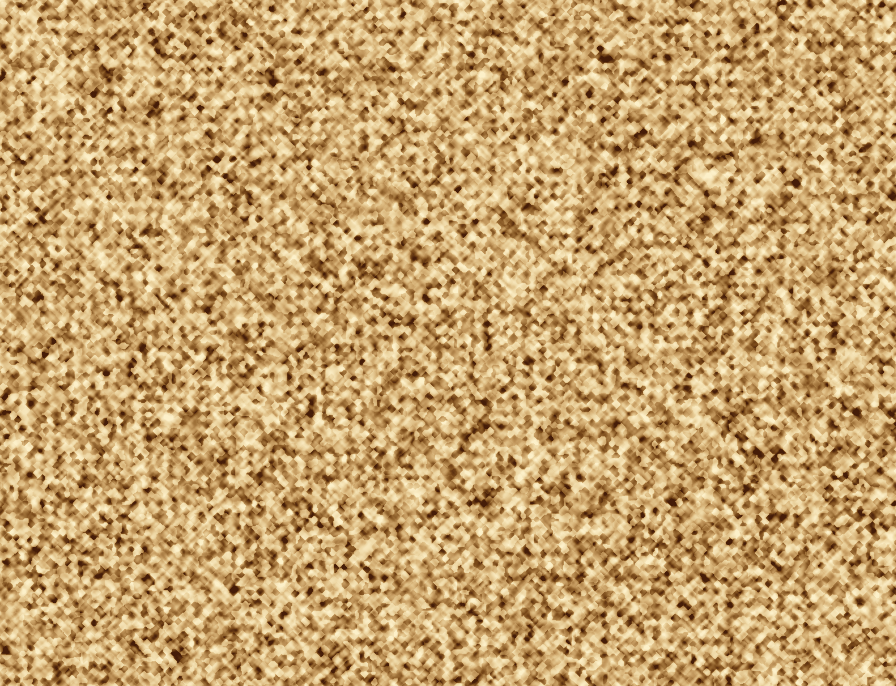
Write a WebGL 1 fragment shader that draws this texture.

```glsl
precision highp float;
// Coarse straw-coloured burlap: angular diagonal grains over a faint square weave.

uniform vec2 u_resolution;

// Frequencies are counts per canvas height; amounts are standard deviations of tone.
#define GRAIN_FREQ 114.0
#define GRAIN_EDGE 19.0
#define GRAIN_AMOUNT 0.70
#define FLAKE_FREQ vec2(150.0, 62.0)
#define FLAKE_AMOUNT 0.29
#define HATCH_FREQ vec2(225.0, 50.0)
#define HATCH_AMOUNT 0.33
#define WEAVE_FREQ 54.0
#define WEAVE_AMOUNT 0.27
#define CLOUD_FREQ 9.0
#define CLOUD_AMOUNT 0.04
#define TONE_SHIFT 0.03

const float TAU = 6.2831853;

float hash(vec2 p) {
  return fract(sin(dot(p, vec2(127.1, 311.7))) * 43758.5453);
}

// Value noise, centred on zero with roughly unit deviation.
float noise(vec2 p) {
  vec2 cell = floor(p);
  vec2 f = fract(p);
  f = f * f * (3.0 - 2.0 * f);
  float low = mix(hash(cell), hash(cell + vec2(1.0, 0.0)), f.x);
  float high = mix(hash(cell + vec2(0.0, 1.0)), hash(cell + 1.0), f.x);
  return (mix(low, high, f.y) - 0.5) / 0.2145;
}

// Flat facets with soft borders: square-metric cells, each with its own tone.
float grains(vec2 p) {
  vec2 cell = floor(p);
  float total = 0.0;
  float weightSum = 0.0;
  for (int j = -1; j <= 1; j++) {
    for (int i = -1; i <= 1; i++) {
      vec2 id = cell + vec2(float(i), float(j));
      vec2 jitter = vec2(hash(id + 17.3), hash(id + 53.9));
      vec2 away = abs(id + 0.1 + 0.8 * jitter - p);
      float weight = exp(-GRAIN_EDGE * max(away.x, away.y));
      total += weight * hash(id + 91.7);
      weightSum += weight;
    }
  }
  return (total / weightSum - 0.5) / 0.255;
}

// Streaks along both diagonals.
float crossed(vec2 q, vec2 freq, float seed) {
  return noise(q * freq + seed) + noise(q.yx * freq + seed + 37.6);
}

// Horizontal and vertical threads that wander a little.
float weave(vec2 p) {
  vec2 wander = 0.1 * vec2(noise(p * 11.0 + 5.2), noise(p * 11.0 + 71.4));
  vec2 threads = cos(TAU * (p * WEAVE_FREQ + wander));
  return threads.x + threads.y;
}

vec3 ramp(vec3 below, vec3 color, float tone, float start, float end) {
  return mix(below, color, clamp((tone - start) / (end - start), 0.0, 1.0));
}

// Tone, in deviations from the mean, to straw colours.
vec3 strawColor(float tone) {
  vec3 c = vec3(0.27, 0.11, 0.03);
  c = ramp(c, vec3(0.48, 0.29, 0.10), tone, -2.33, -1.64);
  c = ramp(c, vec3(0.62, 0.44, 0.22), tone, -1.64, -1.06);
  c = ramp(c, vec3(0.75, 0.58, 0.35), tone, -1.06, -0.47);
  c = ramp(c, vec3(0.85, 0.71, 0.48), tone, -0.47, 0.24);
  c = ramp(c, vec3(0.93, 0.84, 0.64), tone, 0.24, 1.17);
  return ramp(c, vec3(0.99, 0.94, 0.79), tone, 1.17, 2.5);
}

void main() {
  vec2 p = gl_FragCoord.xy / u_resolution.y;
  vec2 diagonal = vec2(p.x + p.y, p.y - p.x) * 0.70711;

  float tone = TONE_SHIFT + GRAIN_AMOUNT * grains(diagonal * GRAIN_FREQ);
  tone += FLAKE_AMOUNT * crossed(diagonal, FLAKE_FREQ, 11.5);
  tone += HATCH_AMOUNT * crossed(diagonal, HATCH_FREQ, 83.2);
  tone += WEAVE_AMOUNT * weave(p);
  tone += CLOUD_AMOUNT * noise(p * CLOUD_FREQ + 3.7);

  gl_FragColor = vec4(strawColor(tone), 1.0);
}
```
